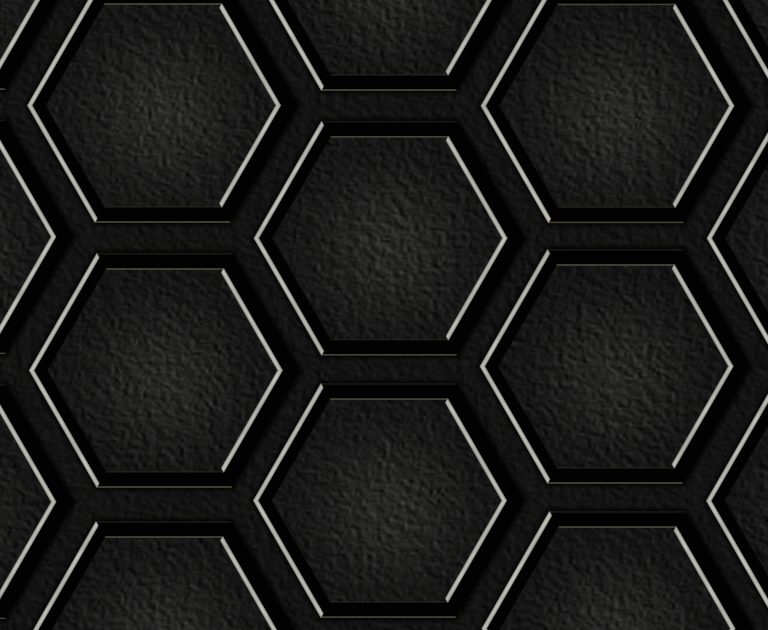
Reproduce this pattern procedurally as a Shadertoy shader.

```glsl
// Staggered dark leather hexagons, each set in a black groove with metallic rims.
// The nearest of two column candidates gives a hexagonal distance, which is cut
// into face, groove and web; embossed noise adds grain and a radial glow shades faces.

#define PITCH vec2(0.3587, 0.4190)   // column and row spacing, in canvas heights
#define ANCHOR vec2(0.619, 0.2048)   // centre of cell (0, 0)
#define INNER 0.161                  // apothem of the leather face
#define OUTER 0.185                  // apothem of the groove
#define RIM_HALF 0.0041              // half width of the bright rims
#define HAIR_HALF 0.0013             // half width of the faint flat edges
#define SKEW 0.0035                  // slow row drift of the odd columns
#define JITTER 0.004                 // random misplacement of cells
#define GRAIN_SCALE 135.0
#define GRAIN_GAIN 0.14
#define METAL vec3(0.75, 0.75, 0.715)
#define OLIVE vec3(0.27, 0.26, 0.20)

float hash(vec2 p) {
    return fract(sin(dot(p, vec2(127.1, 311.7))) * 43758.5453);
}

float noise(vec2 p) {
    vec2 i = floor(p), f = fract(p);
    f = f * f * (3.0 - 2.0 * f);
    return mix(mix(hash(i), hash(i + vec2(1, 0)), f.x),
               mix(hash(i + vec2(0, 1)), hash(i + vec2(1, 1)), f.x), f.y);
}

// Leather height: warped noise at two scales
float leather(vec2 p) {
    p += 0.8 * vec2(noise(p * 0.5), noise(p * 0.5 + 31.7));
    return 0.65 * noise(p) + 0.35 * noise(p * 1.7 + 9.2);
}

// Relief lit from the upper right
float emboss(vec2 p) {
    vec2 toLight = vec2(0.32, 0.2);
    return leather(p - toLight) - leather(p + toLight);
}

// Apothem-style distance of a flat-topped hexagon
float slantDist(vec2 p) {
    return dot(abs(p), vec2(0.8660, 0.5));
}

float hexDist(vec2 p) {
    return max(abs(p.y), slantDist(p));
}

vec2 cellCentre(vec2 id, float stagger) {
    vec2 centre = vec2(id.x, id.y + stagger) * PITCH;
    centre.y += SKEW * sin(id.x * 1.5708) * (1.0 - id.y);
    return centre + JITTER * (vec2(hash(id), hash(id + 17.3)) - 0.5);
}

// Coverage of a line around x = 0
float line(float x, float halfWidth, float px) {
    return 1.0 - smoothstep(halfWidth - 0.5 * px, halfWidth + 0.5 * px, abs(x));
}

void mainImage(out vec4 fragColor, in vec2 fragCoord) {
    float px = 1.0 / iResolution.y;
    vec2 uv = fragCoord * px;
    vec2 q = uv - ANCHOR;

    // Nearest cell
    float d = 1e3;
    vec2 local = vec2(0), cell = vec2(0);
    for (int i = 0; i < 2; i++) {
        float col = floor(q.x / PITCH.x) + float(i);
        float stagger = 0.5 * mod(col, 2.0);
        vec2 id = vec2(col, floor(q.y / PITCH.y - stagger + 0.5));
        vec2 offset = q - cellCentre(id, stagger);
        float dist = hexDist(offset);
        if (dist < d) { d = dist; local = offset; cell = id; }
    }

    // Leather of face and web
    float grain = emboss(uv * GRAIN_SCALE);
    float glow = 1.0 - smoothstep(0.0, INNER * 1.12, length(local + vec2(0.0, 0.012)));
    float face = mix(0.075, 0.145, glow) * (0.95 + 0.1 * hash(cell + 5.1));
    face += grain * GRAIN_GAIN * mix(0.65, 1.15, glow);
    float web = 0.068 + grain * GRAIN_GAIN * 0.5;
    web *= smoothstep(OUTER - 0.003, OUTER + 0.012, d);

    // Black groove between them
    float inside = 1.0 - smoothstep(INNER - px, INNER + px, d);
    float outside = smoothstep(OUTER - px, OUTER + px, d);
    float tone = max(face, 0.015) * inside + max(web, 0.0) * outside + 0.006;
    vec3 color = tone * vec3(1.0, 1.0, 0.985);

    // Flat edges: faint hairlines, weaker on the shaded edge
    float slant = smoothstep(-px, px, slantDist(local) - abs(local.y));
    float below = step(local.y, 0.0);
    float hair = line(d - mix(INNER, OUTER, below), HAIR_HALF, px)
               + 0.3 * line(d - mix(OUTER, INNER, below), HAIR_HALF, px);
    color = mix(color, OLIVE, hair * (1.0 - slant));

    // Slanted edges: rounded metal, outer rim on the left, inner rim on the right
    float left = step(local.x, 0.0);
    float across = d - mix(INNER, OUTER, left) + 0.0022;
    float bend = across / RIM_HALF;
    float shine = 1.0 - 0.55 * min(bend * bend, 1.0);
    shine *= 0.92 + 0.12 * noise(uv * 60.0);
    color = mix(color, METAL * shine, line(across, RIM_HALF, px) * slant);

    fragColor = vec4(color, 1.0);
}
```
